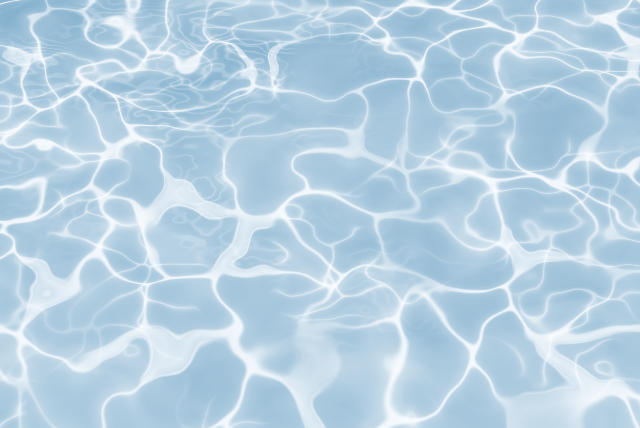
Write a Shadertoy shader that draws this texture.

```glsl
// Sunlit pool water: a net of white caustic lines over pale blue, choppier at the upper left.

const vec3 DEEP_BLUE = vec3(0.49, 0.675, 0.795);
const vec3 SUN_WHITE = vec3(0.98, 0.99, 1.00);
const float CELL_DENSITY = 4.6;    // caustic cells per canvas height, near edge
const float FORESHORTEN = 0.50;    // flattening towards the far edge
const float BASE_TONE = 0.30;      // brightness of open water
const float LINE_WIDTH = 0.016;    // half width of a thin line, in cells
const float RIBBON_WIDTH = 0.085;  // extra half width of folded ribbons
const float GLOW = 0.25;           // halo beside the lines
const float RIPPLE = 0.22;         // strength of the fine surface ripples

float hash1(vec2 p) {
    vec3 q = fract(vec3(p.xyx) * 0.1031);
    q += dot(q, q.yzx + 33.33);
    return fract((q.x + q.y) * q.z);
}

vec2 hash2(vec2 p) {
    return vec2(hash1(p), hash1(p + 57.3));
}

float noise(vec2 p) {
    vec2 i = floor(p), f = fract(p);
    f = f * f * f * (f * (f * 6.0 - 15.0) + 10.0);
    return mix(mix(hash1(i), hash1(i + vec2(1, 0)), f.x),
               mix(hash1(i + vec2(0, 1)), hash1(i + vec2(1, 1)), f.x), f.y);
}

float fbm(vec2 p) {
    float sum = 0.0, amp = 0.5;
    for (int i = 0; i < 4; i++) {
        sum += amp * noise(p);
        p = mat2(0.8, 0.6, -0.6, 0.8) * p * 2.03 + 11.7;
        amp *= 0.5;
    }
    return sum;
}

vec2 warp(vec2 p, float amount) {
    vec2 broad = vec2(noise(p * 1.1 + 3.1), noise(p * 1.1 + 41.7)) - 0.5;
    vec2 fine = vec2(noise(p * 2.9 + 17.0), noise(p * 2.9 + 71.0)) - 0.5;
    return p + amount * (0.85 * broad + 0.24 * fine);
}

// x: rounded distance to the cell border, y: random value of the cell
vec2 cellBorder(vec2 p) {
    vec2 base = floor(p), f = fract(p), nearest = vec2(0), home = vec2(0);
    float best = 8.0;
    for (int y = -1; y <= 1; y++)
    for (int x = -1; x <= 1; x++) {
        vec2 g = vec2(x, y);
        vec2 r = g + 0.1 + 0.8 * hash2(base + g) - f;
        if (dot(r, r) < best) { best = dot(r, r); nearest = r; home = g; }
    }
    float sum = 0.0;
    for (int y = -2; y <= 2; y++)
    for (int x = -2; x <= 2; x++) {
        vec2 g = home + vec2(x, y);
        vec2 r = g + 0.1 + 0.8 * hash2(base + g) - f;
        vec2 across = r - nearest;
        if (dot(across, across) > 0.0001)
            sum += exp(-22.0 * dot(0.5 * (nearest + r), normalize(across)));
    }
    return vec2(-log(sum + 1e-9) / 22.0, hash1(base + home + 9.0));
}

void mainImage(out vec4 fragColor, in vec2 fragCoord) {
    vec2 uv = fragCoord / iResolution.y;
    float aspect = iResolution.x / iResolution.y;
    float pixel = CELL_DENSITY * 1.4 / iResolution.y;

    // Water plane seen at a slant
    vec2 plane = vec2((uv.x - 0.5 * aspect) * (1.0 + 0.2 * uv.y),
                      uv.y * (1.0 + FORESHORTEN * uv.y)) * CELL_DENSITY;
    float chop = smoothstep(0.75, 0.1, length((uv - vec2(0.28, 0.9)) * vec2(0.9, 1.2)));

    // Main net: thin lines that open into ribbons with bright rims
    vec2 p = warp(plane + vec2(23.0, 8.0), 1.0 + 0.5 * chop);
    vec2 net = cellBorder(p);
    float fold = smoothstep(0.60, 0.88, noise(plane * 1.25 + 5.0));
    float width = LINE_WIDTH * (0.7 + 0.8 * noise(plane * 2.0)) + RIBBON_WIDTH * fold;
    float soft = pixel + 0.012;
    float band = 1.0 - smoothstep(width - soft, width + soft, net.x);
    float rim = 1.0 - smoothstep(0.0, soft * 1.4, abs(net.x - width));
    float strength = mix(0.40, 1.0, smoothstep(0.22, 0.60, noise(plane * 0.9 + 31.0)));
    float line = strength * max(band * mix(0.85, 0.5, fold), rim * 0.7 * fold);
    float halo = exp(-max(net.x, 0.0) * mix(5.0, 16.0, net.y)) * mix(0.6, 1.0, strength);

    // Second, fainter net of soft filaments
    vec2 q = warp(plane * vec2(1.15, 1.35) + vec2(61.0, 37.0), 1.4);
    vec2 faint = cellBorder(q);
    float patchy = smoothstep(0.38, 0.72, noise(plane * 1.1 + 80.0) + 0.15 * chop);
    float filament = patchy * (0.30 * exp(-max(faint.x, 0.0) * 32.0)
                             + 0.10 * exp(-max(faint.x, 0.0) * 7.0));

    // Fine contour ripples, mostly in the choppy corner
    float height = fbm(plane * vec2(0.85, 1.1) + 14.0);
    float crest = pow(0.5 + 0.5 * sin(height * 75.0), 4.0) - 0.27;
    float rippleArea = clamp(chop * 0.9 + 0.5 * smoothstep(0.66, 0.85, noise(plane * 0.8 + 50.0)), 0.0, 1.0);
    rippleArea *= smoothstep(0.30, 0.65, noise(plane * 1.4 + 90.0));

    // Broad light and shade of the open water
    float sheen = fbm(warp(plane, 1.2) * vec2(0.8, 1.2) + 7.0) - 0.47;
    float tone = BASE_TONE + 0.42 * sheen;
    tone += 0.05 * (1.0 - smoothstep(0.0, 0.9, length(uv - vec2(0.62, 0.38))));
    tone -= 0.10 * smoothstep(0.55, 1.0, uv.y);
    tone -= 0.12 * smoothstep(0.35, 0.0, length((uv - vec2(0.0, 1.0)) * vec2(0.8, 1.4)));

    tone += GLOW * halo + filament + RIPPLE * rippleArea * crest;
    tone = mix(tone, 1.0, clamp(line, 0.0, 1.0));
    fragColor = vec4(mix(DEEP_BLUE, SUN_WHITE, clamp(tone, 0.0, 1.0)), 1.0);
}
```
